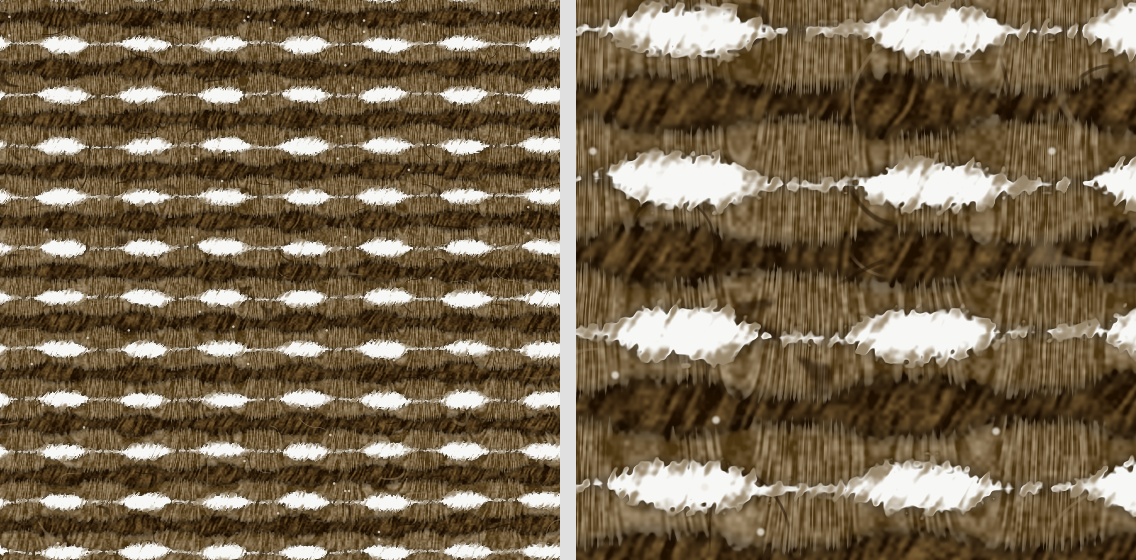
Left: the whole. Right: its middle third, enlarged.
Reproduce this texture procedurally as a WebGL 1 fragment shader.

```glsl
precision highp float;
uniform vec2 u_resolution;

float hash(vec2 p) {
  vec3 q = fract(vec3(p.xyx) * 0.1031);
  q += dot(q, q.yzx + 33.33);
  return fract((q.x + q.y) * q.z);
}

float noise(vec2 p) {
  vec2 i = floor(p), f = fract(p);
  f = f * f * (3.0 - 2.0 * f);
  return mix(mix(hash(i), hash(i + vec2(1.0, 0.0)), f.x),
             mix(hash(i + vec2(0.0, 1.0)), hash(i + 1.0), f.x), f.y);
}

// Slanted yarn strands, long in y and narrow in x
float strands(vec2 p, float slant, float seed) {
  float bend = noise(p * 38.0 + seed) * 0.009;
  float s = (p.x - slant * p.y + bend) * 265.0;
  return noise(vec2(s + seed, p.y * 70.0 + seed));
}

// Swelling of a yarn along its length: 1 at the belly, 0 at the neck
float swell(float u, float row) {
  vec2 cell = vec2(floor(u + 0.5) + 40.0, row + 20.0);
  float f = u - floor(u + 0.5) + (hash(cell) - 0.5) * 0.08;
  float belly = 0.5 + 0.5 * cos(6.28318 * f);
  float height = 0.88 + 0.24 * hash(cell + 7.3);
  return height * smoothstep(0.04 + 0.16 * hash(cell + 3.1), 0.92, belly);
}

// Sparse loose hairs along noise contours
float hairs(vec2 p, float seed) {
  float line = abs(noise(p * 23.0 + seed) - 0.5);
  float thin = 1.0 - smoothstep(0.008, 0.03, line);
  return thin * smoothstep(0.62, 0.78, noise(p * 31.0 + seed * 2.7));
}

void main() {
  vec2 p = gl_FragCoord.xy / u_resolution;
  float soft = 0.012 + 8.0 / u_resolution.y;

  // Grid of lenses, with gently wandering rows
  float u = p.x * 6.98 - 0.80;
  float r = (p.y - 0.0143) * 11.03 + (noise(p * vec2(17.0, 11.0)) - 0.5) * 0.07;
  float whiteRow = floor(r + 0.5);
  float darkRow = floor(r);

  // Fibre grain for the three yarns
  float fine = noise(p * 330.0);
  float whiteGrain = strands(p, 0.55, 11.0);
  float brownGrain = strands(p, 0.18 + 0.2 * sin(6.28318 * u), 37.0);
  float darkGrain = strands(p, 0.45, 71.0);
  float rag = (whiteGrain - 0.5) * 0.10 + (fine - 0.5) * 0.08;
  float darkRag = (brownGrain - 0.5) * 0.10 + (fine - 0.5) * 0.05;

  // Signed distances to the white and dark yarns
  float whiteDist = abs(r - whiteRow) - 0.022 - 0.142 * swell(u, whiteRow);
  float darkDist = abs(r - darkRow - 0.52) - 0.085 - 0.095 * swell(u + 0.07, darkRow + 50.0);
  float whiteMask = 1.0 - smoothstep(-soft, soft, whiteDist + rag);
  float darkMask = 1.0 - smoothstep(-soft, soft * 2.0, darkDist + darkRag);

  // Mid brown yarn, rounded by shading toward its borders
  float tone = clamp(0.5 + (brownGrain - 0.5) * 1.15 + (fine - 0.5) * 0.5, 0.0, 1.2);
  float rounded = smoothstep(-0.02, 0.10, min(whiteDist + 0.02, darkDist));
  vec3 color = mix(vec3(0.29, 0.20, 0.06), vec3(0.59, 0.51, 0.39), tone);
  color *= mix(0.70, 1.02, rounded);

  // Dark yarn
  tone = clamp(0.47 + (darkGrain - 0.5) * 1.1 + (fine - 0.5) * 0.5, 0.0, 1.2);
  vec3 dark = mix(vec3(0.12, 0.06, 0.0), vec3(0.42, 0.32, 0.17), tone);
  dark *= mix(0.80, 1.05, smoothstep(0.0, 0.12, -darkDist));
  color = mix(color, dark, darkMask);

  // Loose hairs and shadow threads over the brown yarns
  color = mix(color, vec3(0.60, 0.52, 0.40), 0.45 * hairs(p, 5.0));
  color = mix(color, vec3(0.12, 0.06, 0.0), 0.55 * hairs(p, 19.0));

  // White yarn with tan gaps between its strands
  tone = whiteGrain * 0.7 + fine * 0.3 + 0.4 * smoothstep(0.0, 0.15, -whiteDist) - 0.1;
  vec3 white = mix(vec3(0.60, 0.53, 0.42), vec3(0.97, 0.97, 0.96), smoothstep(0.12, 0.56, tone));
  color = mix(color, white, whiteMask);

  // Stray pale flecks
  vec2 speck = p * 150.0;
  float lit = step(0.9965, hash(floor(speck) + 9.0));
  float dot1 = 1.0 - smoothstep(0.15, 0.5, length(fract(speck) - 0.5));
  color = mix(color, vec3(0.92, 0.90, 0.86), 0.8 * lit * dot1);

  gl_FragColor = vec4(color, 1.0);
}
```
